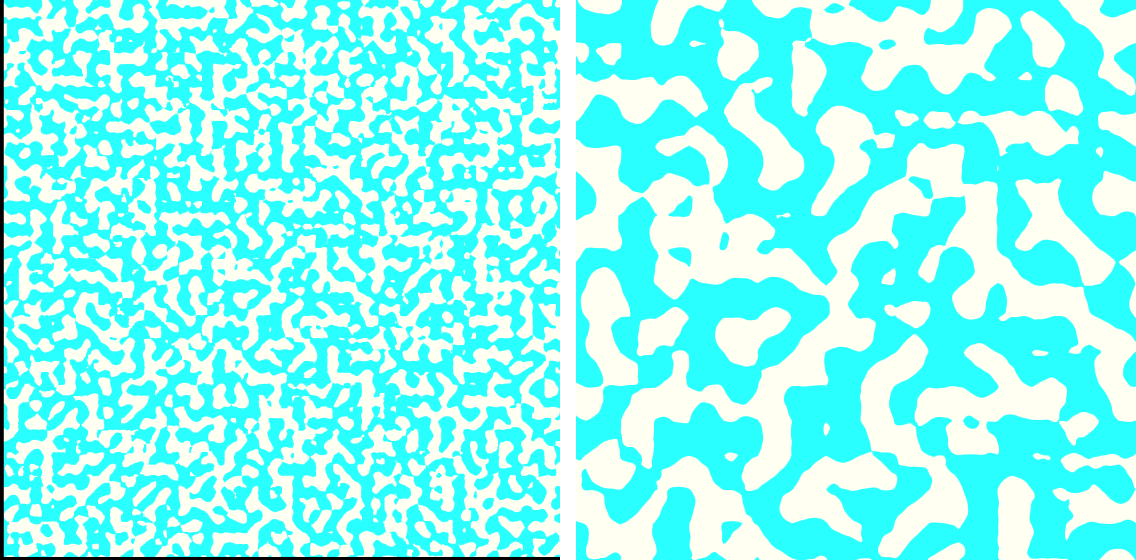
Left, the full canvas; right, a detail of the centre.
Reproduce this texture procedurally as a Shadertoy shader.

```glsl
const vec3 CYAN = vec3(0.16, 1.0, 1.0);
const vec3 CREAM = vec3(1.0, 1.0, 0.95);
const vec3 BLACK = vec3(0.0);

const float CELLS = 49.0;           // noise cells across the canvas
const float CYAN_BIAS = 0.02;       // raises the share of cyan
const float FADE_SOFTNESS = 0.6;    // 0 = angular blobs, 1 = round blobs
const float DETAIL_SCALE = 3.3;     // frequency of the edge wobble
const float DETAIL_AMOUNT = 0.06;   // strength of the edge wobble
const float EDGE_PIXELS = 0.6;      // half width of the smoothed edge
const vec2 BORDER = vec2(0.0066, 0.0055);
const vec2 OFFSET = vec2(17.37, 41.61);

uint hash(ivec2 cell) {
    uvec2 q = uvec2(cell) * uvec2(1597334673u, 3812015801u);
    uint h = (q.x ^ q.y) * 1597334673u;
    h = (h ^ (h >> 15)) * 2246822519u;
    return h ^ (h >> 13);
}

// One of eight compass directions, diagonals being longer
vec2 latticeGradient(ivec2 cell) {
    float angle = float(hash(cell) >> 29) * 0.785398;
    return round(vec2(cos(angle), sin(angle)));
}

float gradientNoise(vec2 p) {
    ivec2 cell = ivec2(floor(p));
    vec2 f = fract(p);
    vec2 fade = mix(f, f * f * (3.0 - 2.0 * f), FADE_SOFTNESS);
    float sum = 0.0;
    for (int y = 0; y < 2; y++) {
        for (int x = 0; x < 2; x++) {
            ivec2 corner = ivec2(x, y);
            vec2 weight = mix(1.0 - fade, fade, vec2(corner));
            vec2 toPoint = f - vec2(corner);
            sum += weight.x * weight.y * dot(latticeGradient(cell + corner), toPoint);
        }
    }
    return sum;
}

void mainImage(out vec4 fragColor, in vec2 fragCoord) {
    vec2 uv = fragCoord / iResolution.y;
    float pixel = 1.0 / iResolution.y;

    // Blobs: thresholded noise with slightly rough outlines
    vec2 p = uv * CELLS + OFFSET;
    float field = gradientNoise(p) + CYAN_BIAS;
    field += DETAIL_AMOUNT * gradientNoise(p * DETAIL_SCALE + OFFSET);
    float edge = EDGE_PIXELS * max(fwidth(field), 1e-4);
    vec3 color = mix(CREAM, CYAN, smoothstep(-edge, edge, field));

    // Dark border along the left and bottom
    vec2 inside = smoothstep(BORDER - 0.5 * pixel, BORDER + 0.5 * pixel, uv);
    color = mix(BLACK, color, inside.x * inside.y);

    fragColor = vec4(color, 1.0);
}
```
